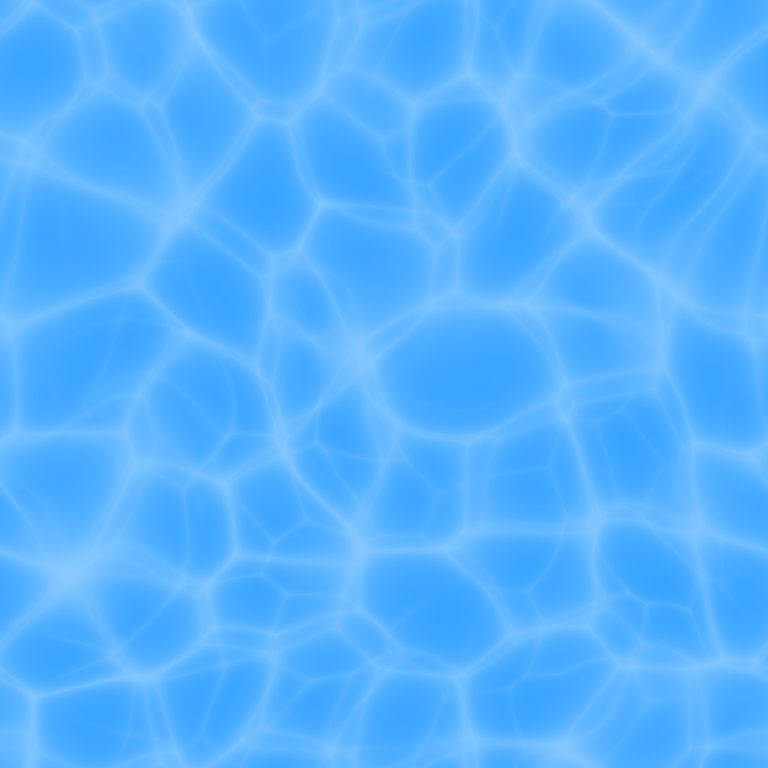
A three.js fragment shader for this texture:

```glsl
// Tileable pool caustics: soft webs of light over bright blue water.
// Each web sums exponential falloffs around jittered cell points, so lines
// glow at cell borders and swell at junctions; wrapped noise bends them.

varying vec2 vUv;

const vec3 WATER_COLOR = vec3(0.20, 0.633, 1.0);
const vec3 LIGHT_COLOR = vec3(0.55, 0.795, 1.0);

const float MAIN_CELLS = 7.0;      // whole repeats across the canvas
const float FAINT_CELLS = 9.0;
const float JITTER = 0.88;         // irregularity of the cells
const float GLOW_FALLOFF = 3.5;    // per cell; line cores use its cube

const float BEND = 0.08;           // broad bending of all lines
const float RIPPLE = 0.022;        // finer bending
const float FOLD_SPLIT = 0.075;    // drift between the two folded sheets

const float AMBIENT = 0.025;
const float GLOW_GAIN = 0.25;
const float CORE_GAIN = 0.72;
const float FAINT_GAIN = 0.30;
const float FILAMENT_GAIN = 0.10;

float hash(vec2 p) {
  return fract(sin(dot(p, vec2(127.1, 311.7))) * 43758.5453);
}

vec2 hash2(vec2 p) {
  return vec2(hash(p), hash(p + vec2(37.3, 17.9)));
}

// Value noise that repeats after "cells" lattice steps.
float wrapNoise(vec2 uv, float cells, float seed) {
  vec2 p = uv * cells;
  vec2 i = floor(p);
  vec2 f = fract(p);
  f = f * f * f * (f * (f * 6.0 - 15.0) + 10.0);
  vec2 lo = mod(i, cells) + seed;
  vec2 hi = mod(i + 1.0, cells) + seed;
  float bottom = mix(hash(lo), hash(vec2(hi.x, lo.y)), f.x);
  float top = mix(hash(vec2(lo.x, hi.y)), hash(hi), f.x);
  return mix(bottom, top, f.y);
}

vec2 wrapOffset(vec2 uv, float cells, float seed) {
  return vec2(wrapNoise(uv, cells, seed),
              wrapNoise(uv, cells, seed + 53.0)) - 0.5;
}

// Returns the wide glow (x) and the narrow core (y) of a cell web.
vec2 causticWeb(vec2 uv, float cells, float seed) {
  vec2 p = uv * cells;
  vec2 base = floor(p);
  vec2 total = vec2(0.0);
  float nearest = 0.0;
  for (int j = -2; j <= 2; j++) {
    for (int i = -2; i <= 2; i++) {
      vec2 cell = base + vec2(float(i), float(j));
      vec2 jitter = (hash2(mod(cell, cells) + seed) - 0.5) * JITTER;
      float e = exp(-GLOW_FALLOFF * length(cell + 0.5 + jitter - p));
      total += vec2(e, e * e * e);
      nearest = max(nearest, e);
    }
  }
  return total / vec2(nearest, nearest * nearest * nearest) - 1.0;
}

// Thin curved streaks along the mid level of a noise field.
float filaments(vec2 uv, float cells, float seed) {
  return exp(-26.0 * abs(wrapNoise(uv, cells, seed) - 0.5));
}

void main() {
  // Bend the plane, then split it into two slightly drifting sheets.
  vec2 bent = vUv + BEND * wrapOffset(vUv, 4.0, 3.0)
                  + RIPPLE * wrapOffset(vUv, 10.0, 19.0);
  vec2 folded = bent + FOLD_SPLIT * wrapOffset(vUv, 6.0, 41.0);

  vec2 sheetA = causticWeb(bent, MAIN_CELLS, 7.0);
  vec2 sheetB = causticWeb(folded, MAIN_CELLS, 7.0);
  vec2 faint = causticWeb(folded, FAINT_CELLS, 71.0);

  // Let the lines fade in and out across the surface.
  float balance = mix(0.3, 0.8, wrapNoise(vUv, 5.0, 29.0));
  float faintMask = smoothstep(0.3, 0.8, wrapNoise(vUv, 5.0, 83.0));
  float streakMask = smoothstep(0.35, 0.75, wrapNoise(vUv, 7.0, 97.0));

  vec2 web = mix(sheetB, sheetA, balance);
  float light = AMBIENT + GLOW_GAIN * web.x + CORE_GAIN * web.y
    + FAINT_GAIN * faintMask * faint.y
    + FILAMENT_GAIN * streakMask * filaments(bent, 6.0, 61.0);

  // Soft exposure keeps junctions from burning out.
  float exposure = 1.0 - exp(-light);
  gl_FragColor = vec4(mix(WATER_COLOR, LIGHT_COLOR, exposure), 1.0);
}
```
